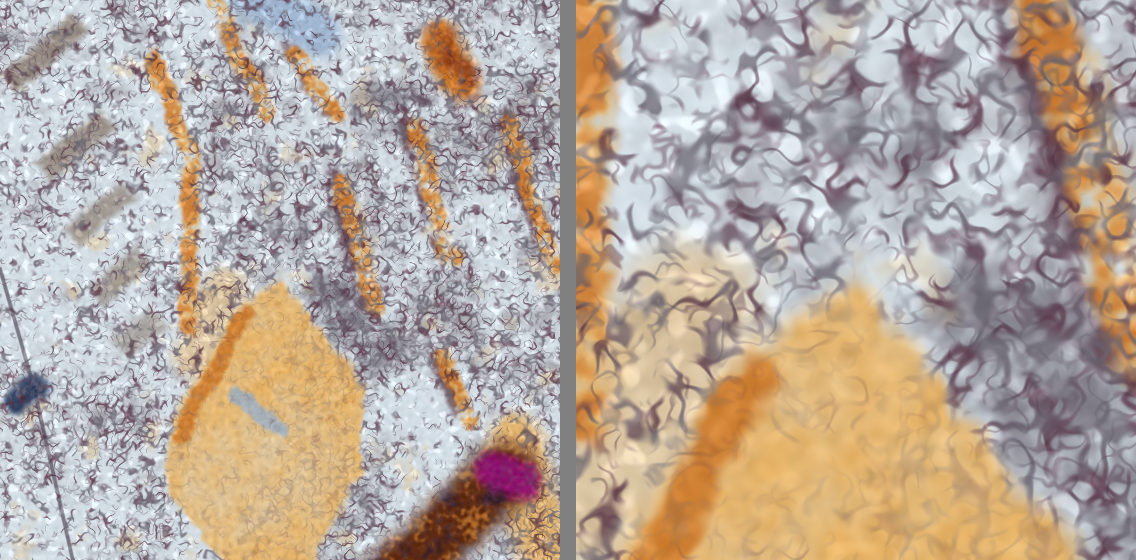
Left, the full canvas; right, a detail of the centre.
Give the GLSL for this texture, as a Shadertoy shader.

```glsl
// Thin section of rock: pale grainy ground, ochre crystal, rusty veins.
const vec3 PALE = vec3(.83, .87, .90), GREY = vec3(.64, .64, .66), SLATE = vec3(.40, .38, .43);
const vec3 PLUM = vec3(.32, .18, .25), TAUPE = vec3(.54, .48, .43), CREAM = vec3(.87, .77, .60);
const vec3 OCHRE = vec3(.90, .70, .40), ORANGE = vec3(.80, .47, .16), RUST = vec3(.58, .26, .10);
const vec3 NAVY = vec3(.13, .20, .34), SKY = vec3(.58, .68, .80), VIOLET = vec3(.58, .05, .46);

vec2 hash22(vec2 p) {
  vec3 q = fract(p.xyx * vec3(.1031, .1030, .0973));
  q += dot(q, q.yzx + 33.33);
  return fract((q.xx + q.yz) * q.zy);
}

float corner(vec2 cell, vec2 offset) {
  return dot(hash22(cell) * 2. - 1., offset);
}

// Gradient noise
float noise(vec2 p) {
  vec2 i = floor(p), f = p - i, e = vec2(1, 0), u = f * f * (3. - 2. * f);
  return 1.3 * mix(mix(corner(i, f), corner(i + e, f - e), u.x),
    mix(corner(i + e.yx, f - e.yx), corner(i + 1., f - 1.), u.x), u.y);
}

float fbm(vec2 p) {
  float sum = 0., gain = .6;
  for (int i = 0; i < 4; i++) {
    sum += gain * noise(p);
    p = mat2(1.6, 1.2, -1.2, 1.6) * p + 7.3;
    gain *= .55;
  }
  return sum;
}

vec2 wobble(vec2 p, float freq) {
  return vec2(noise(p * freq), noise(p * freq + 31.7));
}

// Soft capsule from s.xy to s.zw
float band(vec2 p, vec4 s, float width) {
  vec2 ab = s.zw - s.xy, ap = p - s.xy;
  float t = clamp(dot(ap, ab) / dot(ab, ab), 0., 1.);
  return smoothstep(width, width * .35, length(ap - ab * t));
}

// Slanted laths that shorten downwards
float laths(vec2 p) {
  float mask = 0.;
  for (float t = 0.; t < 1.1; t += .25) {
    vec2 q = p - mix(vec2(.08, .905), vec2(.25, .405), pow(t, .8));
    vec2 d = abs(mat2(.77, -.64, .64, .77) * q) - vec2(.085 - .04 * t, .021);
    mask = max(mask, smoothstep(.01, -.01, max(d.x, d.y)) * (.95 - .3 * t));
  }
  return mask;
}

// Signed distance to the convex crystal
float crystal(vec2 p) {
  vec2 rim[8] = vec2[8](vec2(.50, .50), vec2(.65, .31), vec2(.64, .155), vec2(.55, -.02),
    vec2(.42, -.02), vec2(.305, .115), vec2(.30, .23), vec2(.43, .45));
  float d = -1.;
  for (int i = 0; i < 8; i++) {
    vec2 edge = rim[(i + 1) % 8] - rim[i];
    d = max(d, dot(p - rim[i], normalize(vec2(-edge.y, edge.x))));
  }
  return d;
}

float veins(vec2 p) {
  vec4 path[9] = vec4[9](vec4(.273, .89, .345, .72), vec4(.345, .72, .335, .42),
    vec4(.385, 1, .475, .8), vec4(.61, .67, .67, .45), vec4(.74, .78, .785, .6),
    vec4(.79, .56, .81, .54), vec4(.91, .78, .99, .52), vec4(.53, .9, .6, .79),
    vec4(.79, .36, .84, .25));
  float mask = 0.;
  for (int i = 0; i < 9; i++) mask = max(mask, band(p, path[i], .022));
  return mask;
}

// Curly filaments along the zero lines of warped noise
float curls(vec2 p, float freq, float density) {
  float line = abs(noise((p + .006 * wobble(p, freq * .8)) * freq));
  return smoothstep(.2, .03, line) * smoothstep(-.08, .22, noise(p * freq * .65 + 19.) + density);
}

void mainImage(out vec4 fragColor, in vec2 fragCoord) {
  vec2 uv = fragCoord / iResolution.y;
  vec2 p = uv + .01 * wobble(uv, 16.) + .007 * wobble(uv, 48.) + .003 * wobble(uv, 110.);
  float broad = fbm(uv * 6.), patchy = fbm(uv * 22. + 4.), fine = noise(uv * 95.);
  float right = smoothstep(.3, .65, uv.x), rough = patchy + .5 * fine;

  // Mottled ground, laths, dusky clusters
  vec3 col = mix(PALE, GREY, smoothstep(.25, 1.05, .3 + .2 * right + .7 * broad + .8 * patchy));
  col = mix(col, CREAM, .6 * smoothstep(.15, .5, fbm(uv * 13. + 40.)));
  col = mix(col, SKY, .8 * band(p, vec4(.45, 1, .57, .94), .06));
  col = mix(col, TAUPE, .85 * laths(mix(uv, p, .6)));
  float dusk = max(band(p, vec4(.59, .47, .68, .38), .07), band(p, vec4(.66, .8, .73, .8), .06));
  dusk = max(dusk, band(p, vec4(.51, .585, .53, .585), .035));
  col = mix(col, SLATE, .65 * dusk * smoothstep(-.5, .3, rough));

  // Crystal with cleavage and inclusion
  float body = smoothstep(.01, -.008, crystal(p));
  float core = band(p, vec4(.43, .14, .5, .16), .15);
  vec3 amber = mix(OCHRE, CREAM, clamp(.25 + .5 * core + .9 * patchy, 0., 1.));
  amber = mix(amber, ORANGE, .85 * band(p, vec4(.44, .44, .32, .22), .02));
  amber = mix(amber, SKY, .75 * band(p, vec4(.42, .295, .5, .235), .02));
  col = mix(col, OCHRE, .5 * band(p, vec4(.4, .48, .35, .36), .06));
  col = mix(col, amber, body);

  // Veins with dark borders, clot
  float border = veins(p + vec2(.014, -.012)) * right * (1. - body);
  col = mix(col, PLUM, .75 * border * smoothstep(-.4, .25, rough));
  vec3 iron = mix(OCHRE, ORANGE, smoothstep(-.3, .3, rough));
  col = mix(col, iron, .9 * veins(p) * smoothstep(-.6, 0., rough));
  vec3 clot = mix(ORANGE, RUST, smoothstep(-.25, .35, patchy));
  col = mix(col, clot, band(p, vec4(.785, .93, .825, .85), .048));

  // Rusty mass with violet tip
  col = mix(col, OCHRE, .9 * band(p, vec4(.92, .21, .98, 0), .07));
  float mass = band(p, vec4(.7, -.04, .9, .15), .085);
  vec3 ember = mix(RUST * .65, ORANGE * .85, smoothstep(0., .5, rough));
  col = mix(col, mix(ember, PLUM * .7, smoothstep(0., .4, -patchy)), mass);
  col = mix(col, VIOLET, .9 * band(p, vec4(.88, .16, .935, .14), .046));

  // Crack and blue stain
  float crack = max(band(uv, vec4(0, .52, .06, .31), .005), band(uv, vec4(.06, .31, .13, 0), .005));
  col = mix(col, SLATE, .8 * crack);
  col = mix(col, NAVY, .9 * band(p, vec4(.03, .285, .06, .305), .036));

  // Curls and grain
  float open = 1. - .75 * max(body, mass), density = .7 * broad + .1 * right + .12 * dusk;
  vec3 ink = mix(PLUM, SLATE, smoothstep(-.3, .2, noise(uv * 38.)));
  col = mix(col, ink, .72 * open * curls(uv, 68., density));
  col = mix(col, ink, .4 * open * curls(uv + 5., 95., density));
  col += .1 * open * smoothstep(.1, .45, noise(uv * 75. + 60.)) + .06 * fine;
  fragColor = vec4(clamp(col, 0., 1.), 1.);
}
```
